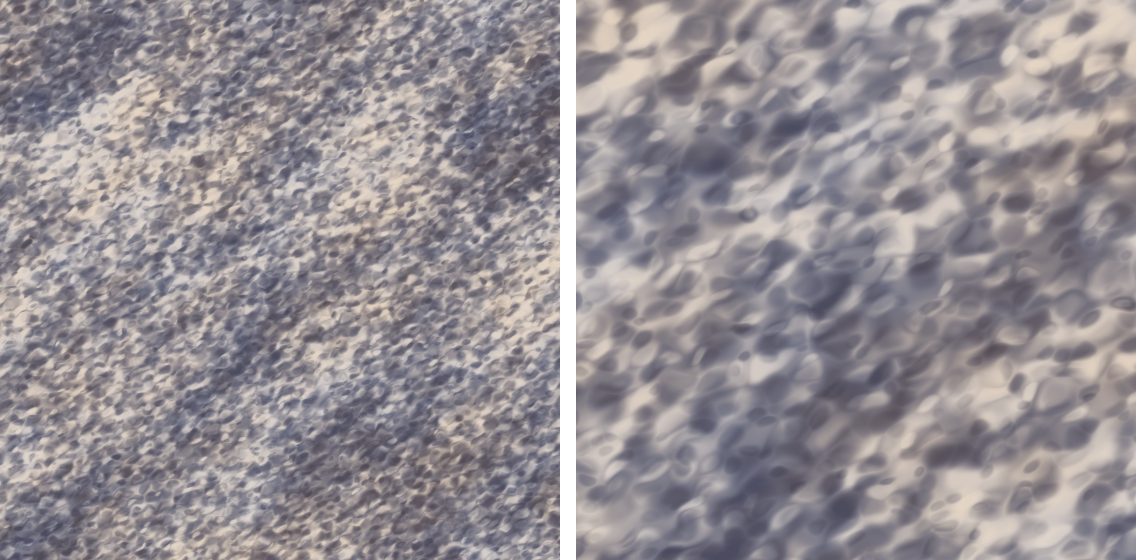
Left, the full canvas; right, a detail of the centre.
A three.js fragment shader for this texture:

```glsl
// Draws a hazy hillside: pale sandy streaks dotted with blue-grey shrubs on a diagonal slope.
varying vec2 vUv;

const float STREAK_ANGLE = 0.67;
const float SHRUB_ANGLE = 0.48;

const vec3 DEEP_SHADE = vec3(0.31, 0.30, 0.36);
const vec3 SHRUB_DARK = vec3(0.38, 0.36, 0.41);
const vec3 SHRUB_BLUE = vec3(0.45, 0.44, 0.49);
const vec3 SCRUB_GREY = vec3(0.53, 0.51, 0.54);
const vec3 DUST_GREY = vec3(0.62, 0.59, 0.60);
const vec3 SOIL_PALE = vec3(0.71, 0.68, 0.67);
const vec3 SAND = vec3(0.82, 0.78, 0.755);
const vec3 SAND_LIT = vec3(0.88, 0.83, 0.78);

vec2 hash2(vec2 p) {
  vec3 q = fract(vec3(p.xyx) * vec3(0.1031, 0.1030, 0.0973));
  q += dot(q, q.yzx + 33.33);
  return fract((q.xx + q.yz) * q.zy);
}

// Coordinates along (x) and across (y) a direction
vec2 slopeFrame(vec2 p, float angle) {
  float c = cos(angle);
  float s = sin(angle);
  return vec2(c * p.x + s * p.y, c * p.y - s * p.x);
}

float valueNoise(vec2 p) {
  vec2 cell = floor(p);
  vec2 f = fract(p);
  f = f * f * (3.0 - 2.0 * f);
  float low = mix(hash2(cell).x, hash2(cell + vec2(1.0, 0.0)).x, f.x);
  float high = mix(hash2(cell + vec2(0.0, 1.0)).x, hash2(cell + vec2(1.0, 1.0)).x, f.x);
  return mix(low, high, f.y);
}

// Separate soft-edged clumps, one per cell, of random size and strength
float clumps(vec2 p) {
  vec2 cell = floor(p);
  float cover = 0.0;
  for (int y = -1; y <= 1; y++) {
    for (int x = -1; x <= 1; x++) {
      vec2 id = cell + vec2(float(x), float(y));
      vec2 kind = hash2(id + 71.0);
      float radius = mix(0.3, 0.85, kind.x);
      float reach = length(id + hash2(id) - p);
      float body = 1.0 - smoothstep(0.4 * radius, radius, reach);
      cover = max(cover, body * mix(0.5, 1.0, kind.y));
    }
  }
  return cover;
}

// Bare ground streaks in three layers, centred on zero
float streaks(vec2 p) {
  float sum = 0.0;
  float weight = 0.5;
  vec2 scale = vec2(3.2, 10.0);
  for (int i = 0; i < 3; i++) {
    sum += weight * (valueNoise(p * scale + float(i) * 17.3) - 0.5);
    scale *= 2.1;
    weight *= 0.7;
  }
  return sum;
}

// Blends to the next colour between two tone levels
vec3 rampStep(vec3 below, vec3 above, float from, float to, float tone) {
  return mix(below, above, clamp((tone - from) / (to - from), 0.0, 1.0));
}

vec3 groundColour(float tone) {
  vec3 c = rampStep(DEEP_SHADE, SHRUB_DARK, -2.6, -1.6, tone);
  c = rampStep(c, SHRUB_BLUE, -1.6, -0.77, tone);
  c = rampStep(c, SCRUB_GREY, -0.77, -0.14, tone);
  c = rampStep(c, DUST_GREY, -0.14, 0.39, tone);
  c = rampStep(c, SOIL_PALE, 0.39, 0.9, tone);
  c = rampStep(c, SAND, 0.9, 1.6, tone);
  return rampStep(c, SAND_LIT, 1.6, 2.5, tone);
}

void main() {
  // Ragged outlines from a small warp
  vec2 warp = vec2(valueNoise(vUv * 75.0), valueNoise(vUv * 75.0 + 90.0)) - 0.5;
  vec2 p = vUv + 0.006 * warp;
  vec2 streakPos = slopeFrame(p, STREAK_ANGLE);
  vec2 shrubPos = slopeFrame(p, SHRUB_ANGLE);

  // Broad light band across the slope
  float bandOffset = (vUv.y - 0.56 - 0.36 * vUv.x) / 0.24;
  float band = exp(-bandOffset * bandOffset) - 0.4;

  // Layers of ground, dark shrubs, pale flecks and grain
  float ground = streaks(streakPos);
  float shrubs = clumps(shrubPos * vec2(34.0, 58.0));
  float tufts = clumps(shrubPos * vec2(54.0, 86.0) + 40.0);
  float flecks = clumps(slopeFrame(p, 0.58) * vec2(36.0, 74.0) + 150.0);
  float grain = valueNoise(shrubPos * vec2(70.0, 115.0) + 12.0) - 0.5;
  float tone = 0.12 + 0.5 * band + 3.9 * ground - 1.5 * (shrubs - 0.36)
    - 0.95 * (tufts - 0.36) + 1.35 * (flecks - 0.36) + 1.5 * grain;

  // Warm and cool drift of the light
  float warmth = 0.6 * valueNoise(streakPos * vec2(7.0, 15.0) + 31.0)
    + 0.4 * valueNoise(shrubPos * vec2(32.0, 58.0) + 5.0) - 0.5;
  vec3 colour = groundColour(tone) + warmth * vec3(0.06, 0.0, -0.08);
  gl_FragColor = vec4(colour, 1.0);
}
```
